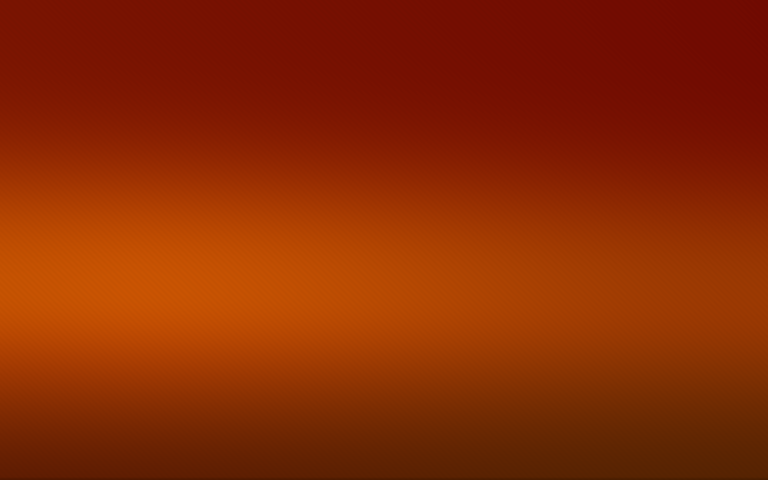
A WebGL 1 fragment shader for this background:

```glsl
precision highp float;
// A warm horizontal band of amber light between deep red above and dark
// brown below. An asymmetric bell blends the layers, the light fades and
// narrows to the right, and a faint diagonal weave covers the surface.

uniform vec2 u_resolution;

const vec3 RED_LEFT = vec3(0.475, 0.078, 0.004);
const vec3 RED_RIGHT = vec3(0.440, 0.040, 0.004);
const vec3 BROWN_LEFT = vec3(0.310, 0.085, 0.006);
const vec3 BROWN_RIGHT = vec3(0.310, 0.128, 0.006);
const vec3 AMBER_LEFT = vec3(0.785, 0.328, 0.006);
const vec3 AMBER_RIGHT = vec3(0.605, 0.222, 0.006);

// Soft bell with separate widths and falloffs above and below its centre.
float bandGlow(float offset, float widthAbove, float widthBelow) {
  bool above = offset > 0.0;
  float reach = abs(offset) / (above ? widthAbove : widthBelow);
  return exp(-pow(reach + 0.0001, above ? 2.3 : 2.0));
}

// Fine lines descending to the right, in units of the canvas height.
float diagonalWeave(vec2 p, float frequency) {
  return sin(6.28318 * frequency * (p.x + p.y));
}

void main() {
  vec2 uv = gl_FragCoord.xy / u_resolution;
  vec2 p = gl_FragCoord.xy / u_resolution.y;

  // Dark layers behind the light
  vec3 red = mix(RED_LEFT, RED_RIGHT, uv.x);
  vec3 brown = mix(BROWN_LEFT, BROWN_RIGHT, smoothstep(0.0, 0.9, uv.x));
  vec3 color = mix(brown, red, smoothstep(0.25, 0.50, uv.y));

  // Amber band, brightest left of centre and redder along its underside
  float centre = mix(0.396, 0.378, uv.x);
  float offset = uv.y - centre;
  float fade = smoothstep(0.15, 1.0, uv.x);
  vec3 amber = mix(AMBER_LEFT, AMBER_RIGHT, fade);
  amber *= 1.0 - 0.02 * (1.0 - smoothstep(0.0, 0.2, uv.x));
  amber.g *= 1.0 - 0.13 * (1.0 - fade) * smoothstep(0.0, 0.2, -offset);
  float widthAbove = mix(0.272, 0.252, uv.x);
  float widthBelow = mix(0.275, 0.240, uv.x);
  color = mix(color, amber, bandGlow(offset, widthAbove, widthBelow));

  // Surface weave and thin shaded lower edge
  color *= 1.0 + 0.012 * diagonalWeave(p, 80.0);
  color *= mix(0.85, 1.0, smoothstep(0.001, 0.007, uv.y));

  gl_FragColor = vec4(color, 1.0);
}
```
